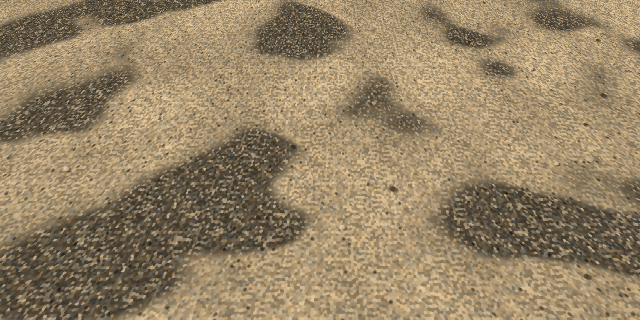
Write a Shadertoy shader that draws this texture.

```glsl
// Wind-blown sand in low side light: soft hollows, long shadows and coarse grains.

float hash(vec2 p) {
    return fract(sin(dot(p, vec2(127.1, 311.7))) * 43758.5453);
}

float valueNoise(vec2 p) {
    vec2 i = floor(p), f = fract(p);
    f = f * f * f * (f * (f * 6.0 - 15.0) + 10.0);
    return mix(mix(hash(i), hash(i + vec2(1, 0)), f.x),
               mix(hash(i + vec2(0, 1)), hash(i + vec2(1, 1)), f.x), f.y);
}

// Height of the dunes, with ridges turned off the axes
float duneHeight(vec2 p) {
    vec2 q = mat2(0.85, 0.53, -0.53, 0.85) * p + vec2(7.3, 3.1);
    return valueNoise(q) + 0.3 * valueNoise(q * 2.1 + 11.7);
}

// How far the ground lies below the light grazing over the crests
float shadowDepth(vec2 p, vec2 toLight) {
    float ground = duneHeight(p), depth = -0.1;
    for (int i = 1; i <= 20; i++) {
        float t = float(i) * 0.065;
        depth = max(depth, duneHeight(p + toLight * t) - ground - 0.33 * t);
    }
    return depth;
}

// Softly blended cells: x is brightness, y is hue, z is sparkle
vec3 sandGrains(vec2 p) {
    vec2 cell = floor(p);
    vec3 sum = vec3(0);
    float total = 0.0;
    for (int y = -1; y <= 1; y++)
    for (int x = -1; x <= 1; x++) {
        vec2 id = cell + vec2(x, y);
        float tone = hash(id + 3.7);
        vec2 center = id + 0.15 + 0.7 * vec2(hash(id), hash(id + 51.3));
        vec2 d = p - center;
        float weight = exp(-9.0 * dot(d, d));
        sum += weight * vec3(tone, hash(id + 23.9), pow(tone, 5.0));
        total += weight;
    }
    return sum / total;
}

void mainImage(out vec4 fragColor, in vec2 fragCoord) {
    vec2 uv = fragCoord / iResolution.y;
    float halfWidth = 0.5 * iResolution.x / iResolution.y;

    // Ground plane that shrinks towards the top
    float away = 1.5 - uv.y;
    vec2 ground = vec2((uv.x - halfWidth) / away, -log(away));
    vec2 dune = ground * vec2(2.5, 4.5);
    vec2 toLight = vec2(-0.91, 0.41);

    vec3 grain = sandGrains(ground * 150.0 + 400.0);
    float tone = grain.x - 0.5;
    float clumps = valueNoise(ground * 48.0 + 90.0) - 0.5;

    // Shadow with an edge roughened by the grains
    float depth = shadowDepth(dune, toLight);
    float shade = smoothstep(0.0, 0.11, depth + 0.05 * tone + 0.03 * clumps);
    float slope = duneHeight(dune) - duneHeight(dune + toLight * 0.2);

    // Sunlit and shaded sand
    vec3 lit = vec3(0.67, 0.585, 0.45) * (1.0 + 0.7 * clamp(slope, -0.16, 0.14));
    lit *= 1.0 + 0.48 * tone + 0.07 * clumps;
    vec3 dark = vec3(0.345, 0.305, 0.24) * (1.0 + 0.6 * tone + 0.1 * clumps);
    dark += vec3(0.32, 0.29, 0.24) * grain.z;
    vec3 color = mix(lit, dark, shade);
    color += (grain.y - 0.5) * vec3(0.05, -0.01, -0.08);

    // Sparse dark grains
    vec2 speckId = floor(ground * 75.0);
    float speck = 1.0 - smoothstep(0.15, 0.45, length(fract(ground * 75.0) - 0.5));
    color *= 1.0 - 0.45 * speck * step(0.965, hash(speckId + 8.1));

    // Scattered pebbles, pale or brown, each with a small shadow
    for (int i = 0; i < 16; i++) {
        float id = float(i);
        vec2 center = vec2(hash(vec2(id, 1.3)) * 2.0 * halfWidth, hash(vec2(id, 5.9)));
        float size = (0.004 + 0.005 * hash(vec2(id, 9.2))) * (1.5 - center.y);
        vec2 d = (uv - center) * vec2(0.9, 1.1);
        float stone = 1.0 - smoothstep(0.7, 1.2, length(d) / size);
        float stoneShadow = 1.0 - smoothstep(0.6, 1.4, length(d - size * vec2(0.8, -0.5)) / size);
        vec3 stoneColor = mix(vec3(0.36, 0.27, 0.19), vec3(0.82, 0.74, 0.6),
                              step(0.4, hash(vec2(id, 14.6))));
        stoneColor *= 1.0 + 0.15 * clamp(dot(d / size, toLight), -1.0, 1.0);
        color = mix(color * (1.0 - 0.4 * stoneShadow), stoneColor * (1.0 - 0.3 * shade), stone);
    }

    fragColor = vec4(clamp(color, 0.0, 1.0), 1.0);
}
```
